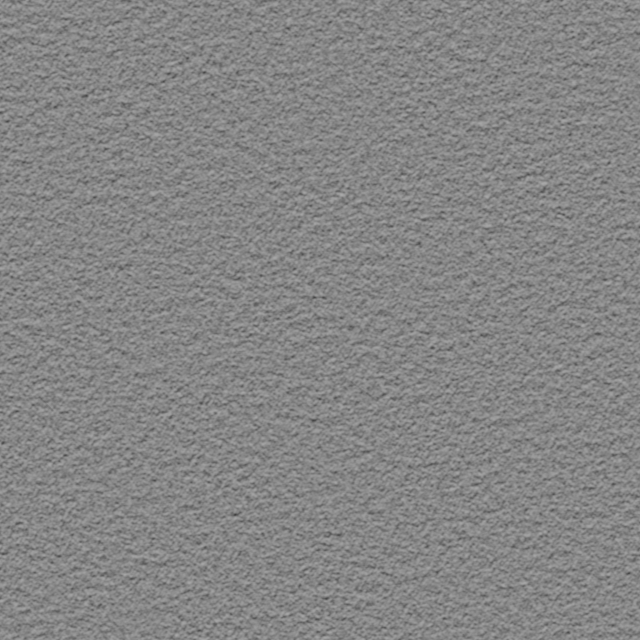
Write a WebGL 2 fragment shader that draws this texture.

```glsl
#version 300 es
precision highp float;

uniform vec2 u_resolution;
out vec4 fragColor;

// Integer hash giving two values in 0..1
vec2 hash2(ivec2 cell) {
    uvec2 v = uvec2(cell) * 1664525u + 1013904223u;
    v.x += v.y * 1664525u;
    v.y += v.x * 1664525u;
    v ^= v >> 16u;
    v.x += v.y * 1664525u;
    v.y += v.x * 1664525u;
    v ^= v >> 16u;
    return vec2(v >> 8u) / 16777216.0;
}

float cornerSlope(ivec2 cell, vec2 offset) {
    float angle = 6.28319 * hash2(cell).x;
    return dot(vec2(cos(angle), sin(angle)), offset);
}

float gradientNoise(vec2 p) {
    ivec2 cell = ivec2(floor(p));
    vec2 f = fract(p);
    vec2 w = f * f * f * (f * (f * 6.0 - 15.0) + 10.0);
    float low = mix(cornerSlope(cell, f),
                    cornerSlope(cell + ivec2(1, 0), f - vec2(1, 0)), w.x);
    float high = mix(cornerSlope(cell + ivec2(0, 1), f - vec2(0, 1)),
                     cornerSlope(cell + ivec2(1, 1), f - vec2(1, 1)), w.x);
    return mix(low, high, w.y);
}

mat2 rotation(float angle) {
    float c = cos(angle), s = sin(angle);
    return mat2(c, s, -s, c);
}

// Bumps with finer grain on top, slightly wider than tall
float surfaceHeight(vec2 p) {
    vec2 q = rotation(-0.12) * p * vec2(0.85, 1.1);
    float height = 0.72 * gradientNoise(q * 52.0);
    height += 0.55 * gradientNoise(rotation(0.35) * q * 97.0 + 13.7);
    height += 0.52 * gradientNoise(rotation(-0.3) * q * 174.0 + 41.3);
    height += 0.26 * gradientNoise(rotation(0.6) * q * 260.0 + 67.9);
    return height;
}

// Pigment specks, independent of the light
float grain(vec2 p) {
    vec2 q = rotation(-0.15) * p * vec2(0.8, 1.1);
    return 0.55 * gradientNoise(q * 150.0 + 23.6)
         + 0.55 * gradientNoise(rotation(0.5) * q * 215.0 + 88.2);
}

// Short hairline cuts, mostly running down to the right
float scratches(vec2 p, float pixel) {
    float mask = 0.0;
    for (int i = 0; i < 9; i++) {
        vec2 center = hash2(ivec2(i, 205));
        vec2 shape = hash2(ivec2(i, 318));
        vec2 local = rotation(0.45 + 0.5 * shape.x) * (p - center);
        float halfLength = 0.015 + 0.03 * shape.y;
        float line = 1.0 - smoothstep(0.0004, 0.0008 + pixel, abs(local.y));
        float ends = 1.0 - smoothstep(0.5 * halfLength, halfLength, abs(local.x));
        mask = max(mask, line * ends * (0.4 + 0.6 * shape.x));
    }
    return mask;
}

void main() {
    float pixel = 1.0 / min(u_resolution.x, u_resolution.y);
    vec2 p = gl_FragCoord.xy * pixel;

    // Relief lit from above, with the light swaying gently across the sheet
    float tilt = 0.12 + 0.2 * gradientNoise(p * 3.0 + 5.2);
    vec2 toLight = 0.0044 * vec2(-sin(tilt), cos(tilt));
    float relief = surfaceHeight(p) - surfaceHeight(p + toLight);
    relief *= 1.0 + 0.15 * gradientNoise(p * 6.0 + 19.4);
    relief += grain(p);

    // Shadows fall deeper than the highlights rise
    float tone = 0.527 + 0.15 * (relief - 0.25 * relief * relief);
    tone -= 0.06 * scratches(p, pixel);

    fragColor = vec4(vec3(tone), 1.0);
}
```
